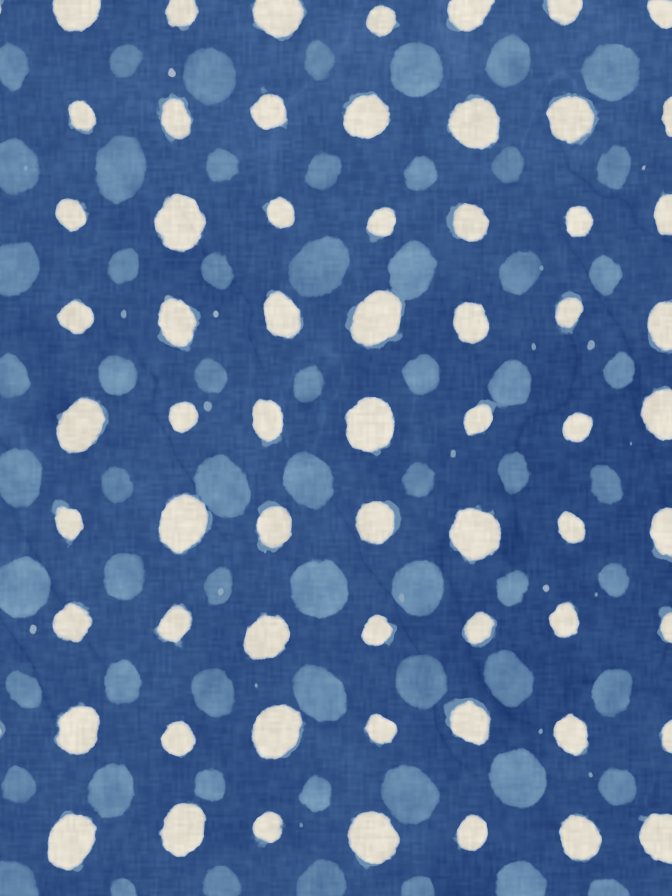
Write a WebGL 1 fragment shader that draws this pattern.

```glsl
precision highp float;
// Indigo resist-dyed cotton: staggered rows of cream and pale blue hand-printed dots.
uniform vec2 u_resolution;

#define CELL vec2(0.1107, 0.1146)
#define CREAM_OFFSET vec2(0.030, 0.012)
#define BLUE_OFFSET vec2(0.075, 0.064)
#define CREAM_RADIUS vec2(0.0165, 0.0290)
#define BLUE_RADIUS vec2(0.0185, 0.0325)
#define JITTER 0.17
#define RAGGED 0.0055
#define EDGE 0.0013
#define WEAVE 0.55
#define FOLDS 0.55

const vec3 DEEP_INDIGO = vec3(0.165, 0.285, 0.495);
const vec3 INDIGO = vec3(0.235, 0.365, 0.565);
const vec3 DUSK_BLUE = vec3(0.33, 0.47, 0.63);
const vec3 SKY_BLUE = vec3(0.45, 0.59, 0.715);
const vec3 PALE = vec3(0.75, 0.78, 0.82);
const vec3 CREAM = vec3(0.89, 0.87, 0.81);

float hash(vec2 p) {
  vec3 q = fract(p.xyx * vec3(0.1031, 0.1030, 0.0973));
  q += dot(q, q.yzx + 33.33);
  return fract((q.x + q.y) * q.z);
}

float noise(vec2 p) {
  vec2 i = floor(p), f = fract(p);
  f = f * f * (3.0 - 2.0 * f);
  return mix(mix(hash(i), hash(i + vec2(1.0, 0.0)), f.x),
             mix(hash(i + vec2(0.0, 1.0)), hash(i + 1.0), f.x), f.y);
}

float fbm(vec2 p) {
  float sum = 0.0, amp = 0.5;
  for (int i = 0; i < 4; i++) {
    sum += amp * noise(p);
    p = p * 2.03 + 17.3;
    amp *= 0.5;
  }
  return sum / 0.9375;
}

mat2 rotation(float a) {
  return mat2(cos(a), sin(a), -sin(a), cos(a));
}

// Signed distance to the nearest dot (x) and that dot's random tone (y)
vec2 dotLayer(vec2 p, vec2 offset, vec2 radii, float seed) {
  p += RAGGED * (vec2(fbm(p * 65.0 + seed), fbm(p * 65.0 + seed + 40.0)) - 0.5) * 1.6;
  vec2 base = floor((p - offset) / CELL);
  vec2 nearest = vec2(1.0, 0.0);
  for (int j = -1; j <= 1; j++) {
    for (int i = -1; i <= 1; i++) {
      vec2 id = base + vec2(float(i), float(j));
      vec2 key = id + seed;
      vec2 shift = JITTER * (vec2(hash(key), hash(key + 71.0)) - 0.5);
      vec2 d = p - (id + 0.5 + shift) * CELL - offset;
      float radius = mix(radii.x, radii.y, smoothstep(0.15, 1.0, hash(key + 113.0)));
      float stretch = 1.0 + 0.16 * hash(key + 151.0);
      d = rotation((hash(key + 193.0) - 0.5) * 1.6) * d * vec2(stretch, 1.0 / stretch);
      float dist = length(d) - radius;
      if (dist < nearest.x) nearest = vec2(dist, hash(key + 229.0));
    }
  }
  return nearest;
}

// Sparse stray drops of resist
float specks(vec2 p) {
  vec2 g = p * 19.0, id = floor(g);
  vec2 centre = 0.3 + 0.4 * vec2(hash(id + 5.0), hash(id + 59.0));
  float radius = mix(0.03, 0.10, hash(id + 83.0)) * step(0.90, hash(id + 31.0));
  vec2 d = (fract(g) - centre) * vec2(1.2, 0.85);
  return (length(d) + 0.06 * (noise(p * 180.0) - 0.5) - radius) / 19.0 + 0.002 * step(radius, 0.0);
}

// Thin creases running along a slanted direction
float creases(vec2 p, float angle) {
  vec2 q = rotation(angle) * p * vec2(16.0, 3.5);
  float ridge = 1.0 - abs(2.0 * noise(q + 1.5 * fbm(p * 6.0)) - 1.0);
  return pow(ridge, 14.0) * smoothstep(0.45, 0.7, noise(p * 5.0 + angle * 9.0));
}

float inside(float dist, float soft) {
  return 1.0 - smoothstep(-soft, soft, dist);
}

void main() {
  vec2 p = gl_FragCoord.xy / u_resolution.y;
  float soft = max(EDGE, 0.8 / u_resolution.y);

  // Woven thread and crease shading
  float weave = noise(p * vec2(75.0, 290.0)) + noise(p * vec2(290.0, 75.0) + 9.0) - 1.0;
  float fold = creases(p, 0.25) - creases(p + 3.0, -0.5);

  // Unevenly dyed ground
  float dye = 0.48 + 1.7 * (fbm(p * 3.2 + 4.0) - 0.5) + 0.7 * (fbm(p * 30.0) - 0.5);
  vec3 color = mix(DEEP_INDIGO, INDIGO, dye + WEAVE * weave + FOLDS * fold);

  // Mottled pale blue dots
  vec2 blue = dotLayer(p, BLUE_OFFSET, BLUE_RADIUS, 11.0);
  float mottle = 0.62 + 1.3 * (fbm(p * 38.0 + 7.0) - 0.5) + 0.5 * (blue.y - 0.5);
  mottle += 0.3 * weave - 0.35 * smoothstep(-0.005, 0.0, blue.x);
  vec3 blueColor = mix(DUSK_BLUE, SKY_BLUE, mottle);
  color = mix(color, blueColor, inside(blue.x, soft * 1.3) * 0.96);

  // Stray drops
  vec3 speckColor = mix(SKY_BLUE, PALE, noise(p * 12.0));
  color = mix(color, speckColor, inside(specks(p), soft) * 0.9);

  // Cream dots with a patchy half-dyed fringe
  vec2 cream = dotLayer(p, CREAM_OFFSET, CREAM_RADIUS, 47.0);
  float fringe = 0.008 * smoothstep(0.5, 0.85, fbm(p * 34.0 + 21.0));
  color = mix(color, SKY_BLUE, inside(cream.x - fringe, soft * 1.3) * 0.85);
  vec3 creamColor = mix(PALE, CREAM, smoothstep(0.0, -0.004, cream.x));
  creamColor += 0.045 * weave + 0.05 * (fbm(p * 25.0) - 0.5) + 0.02 * fold;
  color = mix(color, creamColor, inside(cream.x, soft));

  gl_FragColor = vec4(color, 1.0);
}
```
